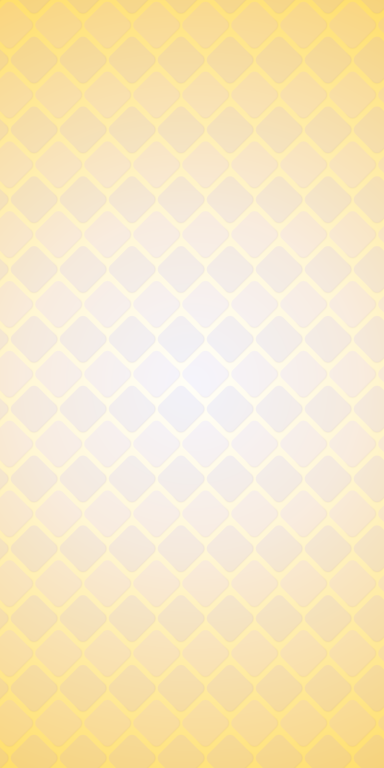
Write a WebGL 1 fragment shader that draws this pattern.

```glsl
precision highp float;
// Staggered lattice of rounded diamonds with a pale centre fading to gold.

uniform vec2 u_resolution;

// Lengths are in canvas widths.
#define PITCH vec2(0.1276, 0.1818)
#define ANCHOR vec2(0.4714, 1.1167)
#define HALF_SIDE 0.0475
#define CORNER 0.016
#define MID_RADIUS 0.443
#define FAR_RADIUS 1.118
#define ROW_SHADE 0.007
#define RIM_WIDTH 0.0025
#define RIM_SHADE 0.022

// Signed distance to a square standing on its rounded corner.
float diamond(vec2 p) {
  vec2 q = abs(vec2(p.x + p.y, p.x - p.y)) * 0.70711 - HALF_SIDE + CORNER;
  return length(max(q, 0.0)) + min(max(q.x, q.y), 0.0) - CORNER;
}

// Three-stop ramp over distance from the centre.
vec3 ramp(float radius, vec3 inner, vec3 middle, vec3 outer) {
  float nearT = pow(clamp(radius / MID_RADIUS, 0.0, 1.0), 1.3);
  float farT = clamp((radius - MID_RADIUS) / (FAR_RADIUS - MID_RADIUS), 0.0, 1.0);
  return mix(mix(inner, middle, nearT), outer, farT);
}

void main() {
  vec2 uv = gl_FragCoord.xy / u_resolution.x;
  float pixel = 1.0 / u_resolution.x;
  float radius = length(uv - 0.5 * u_resolution / u_resolution.x);

  // Two interleaved grids form the staggered rows
  vec2 grid = (uv - ANCHOR) / PITCH;
  vec2 evenCell = (fract(grid + 0.5) - 0.5) * PITCH;
  vec2 oddCell = (fract(grid) - 0.5) * PITCH;
  float evenDist = diamond(evenCell);
  float oddDist = diamond(oddCell);
  float isEven = step(evenDist, oddDist);
  float dist = min(evenDist, oddDist);
  vec2 local = mix(oddCell, evenCell, isEven);

  // Radial colours of the lines and the tiles
  vec3 line = ramp(radius, vec3(1.0, 0.995, 0.965),
                   vec3(1.0, 0.965, 0.835), vec3(1.0, 0.872, 0.415));
  vec3 tile = ramp(radius, vec3(0.955, 0.952, 0.980),
                   vec3(0.968, 0.920, 0.868), vec3(0.972, 0.832, 0.485));

  // Alternate rows are slightly greyer
  tile *= 1.0 + ROW_SHADE * (1.0 - 2.0 * isEven) * vec3(1.0, 0.7, 0.7);
  vec3 color = mix(line, tile, 1.0 - smoothstep(-0.8 * pixel, 0.8 * pixel, dist));

  // Faint shaded rim on the lower right edges
  float facing = dot(local, vec2(0.70711, -0.70711)) / HALF_SIDE;
  float rim = exp(-dist * dist / (RIM_WIDTH * RIM_WIDTH));
  color *= 1.0 - RIM_SHADE * rim * smoothstep(0.2, 0.9, facing) * vec3(0.8, 1.0, 1.2);

  gl_FragColor = vec4(color, 1.0);
}
```
